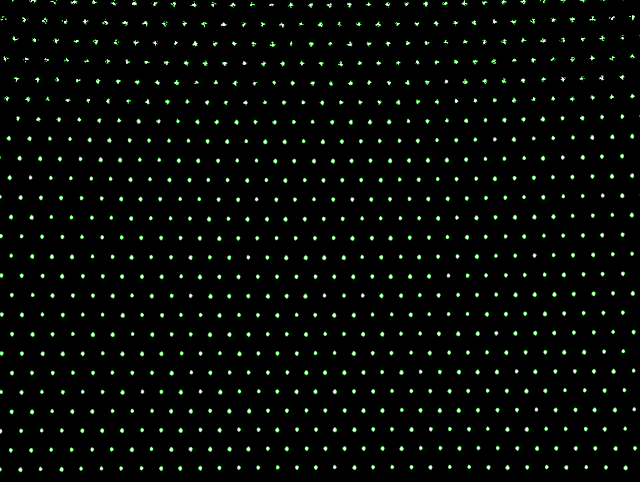
Write a Shadertoy shader that draws this pattern.

```glsl
// Staggered grid of small glowing green dots on black, bent by a lens-like warp.
// Each pixel tests the nearest warped lattice nodes; every dot gets its own outline
// from layered sines, and cellular noise chips the worn dots near the top corners.

const float PITCHES_ACROSS = 33.39;           // canvas width in lattice pitches
const vec3 GREEN = vec3(0.32, 0.99, 0.32);
const vec3 CORE  = vec3(0.93, 0.97, 0.93);

vec2 hash22(vec2 p) {
    vec3 h = fract(p.xyx * vec3(0.1031, 0.1030, 0.0973));
    h += dot(h, h.yzx + 33.33);
    return fract((h.xx + h.yz) * h.zy);
}

// Distance to the nearest scattered feature point
float cellular(vec2 p) {
    vec2 cell = floor(p);
    float nearest = 2.0;
    for (int j = -1; j <= 1; j++)
    for (int i = -1; i <= 1; i++) {
        vec2 c = cell + vec2(i, j);
        nearest = min(nearest, length(c + hash22(c) - p));
    }
    return nearest;
}

// Row index to height measured down from the top, on the centre line
float rowHeight(float row) {
    return 0.26 + row * (1.0226 - 0.00072 * row);
}

// Lattice node (column from centre, row from top) to its warped position
vec2 warpNode(vec2 node) {
    float u = node.x / 16.0;
    float y = rowHeight(node.y);
    float rise = (23.4 - y) / 22.1;
    float bow = (y - 14.35) / 13.0;
    float x = 16.85 - 0.26 * rise * rise + 0.13 * (1.0 - u * u)
            + (15.86 + 0.217 * bow * bow) * u + 0.335 * u * u * u;
    float sag = 0.0172 * (y - 20.87) * u * u - 0.052 * u;
    return vec2(x, y + sag);
}

// Raggedness grows toward the top, most of all in the left corner
float wearAt(vec2 node) {
    float u = node.x / 16.0;
    return (1.0 - smoothstep(0.5, 8.5, node.y)) * (0.5 + 0.4 * u * u - 0.1 * u);
}

// Irregular radial distance of one dot
float dotDistance(vec2 q, vec2 seed, float wear) {
    q *= mix(vec2(1.09, 0.93), vec2(0.84, 1.06), wear);
    float angle = atan(q.y, q.x + 1e-5);
    float lobes = 0.5 * sin(3.0 * angle + 6.28 * seed.x)
                + 0.4 * sin(4.0 * angle + 1.57 + seed.y)
                + 0.3 * sin(7.0 * angle + 6.28 * seed.y);
    float size = mix(0.9, 1.08, seed.x) * (1.0 + 0.12 * wear);
    float d = length(q) / (size * (1.0 + (0.1 + 0.4 * wear) * lobes));
    float chips = smoothstep(0.42, 0.7, cellular(q * 9.0 + seed * 50.0));
    return d + 0.14 * wear * chips;
}

// White core, bright green rim and dim edge
vec3 glow(float d, float pixel) {
    float soft = max(0.033, 0.5 * pixel);
    float mask = 1.0 - smoothstep(0.110 - soft, 0.110 + soft, d);
    float core = 1.0 - smoothstep(0.050, 0.094, d);
    return mix(GREEN, CORE, core) * mask;
}

void mainImage(out vec4 fragColor, in vec2 fragCoord) {
    float pixel = PITCHES_ACROSS / iResolution.x;
    vec2 p = vec2(fragCoord.x, iResolution.y - fragCoord.y) * pixel;

    // Approximate lattice coordinates, refined by the neighbour search
    float rowGuess = (p.y - 0.26) / 1.0226;
    rowGuess = round(rowGuess + 0.0007 * rowGuess * rowGuess);
    float columnGuess = (p.x - 16.9) * 0.995;

    vec3 color = vec3(0.0);
    for (int j = -1; j <= 1; j++) {
        float row = rowGuess + float(j);
        float stagger = 0.5 - 0.5 * mod(row, 2.0);
        float column = round(columnGuess - stagger) + stagger;
        for (int i = -1; i <= 1; i++) {
            vec2 node = vec2(column + float(i), row);
            vec2 seed = hash22(node * 2.0 + 71.0);
            vec2 q = p - warpNode(node) - 0.04 * (seed.yx - 0.5);
            if (dot(q, q) > 0.16) continue;
            color = max(color, glow(dotDistance(q, seed, wearAt(node)), pixel));
        }
    }
    fragColor = vec4(color, 1.0);
}
```
